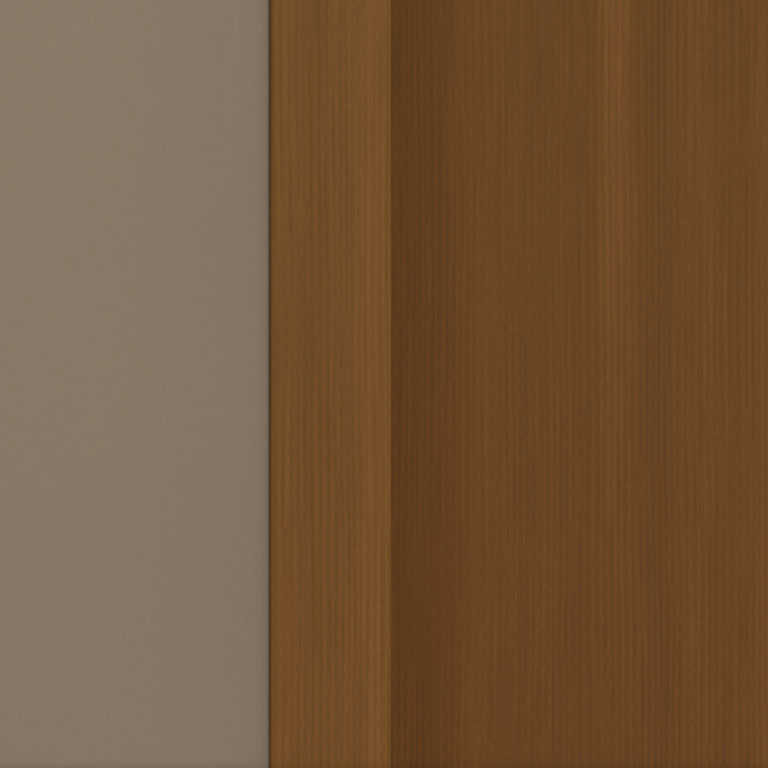
Reproduce this texture procedurally as a Shadertoy shader.

```glsl
// Matte taupe wall beside a vertical wooden trim board and a shaded wood panel.
#define WALL_EDGE 0.351
#define TRIM_EDGE 0.509
#define GRAIN_FREQ 108.0
#define GRAIN_DEPTH 0.035
#define FIBRE_DEPTH 0.06
#define PORE_DEPTH 0.06
#define WALL_COLOR vec3(0.533, 0.472, 0.404)
#define TRIM_COLOR vec3(0.452, 0.304, 0.158)
#define PANEL_COLOR vec3(0.414, 0.272, 0.143)
#define SHADE_COLOR vec3(0.375, 0.238, 0.118)

const float TAU = 6.28319;

float hash(vec2 p) {
    vec3 q = fract(vec3(p.xyx) * 0.1031);
    q += dot(q, q.yzx + 33.33);
    return fract((q.x + q.y) * q.z);
}

// Smoothly blended random cells, centred on zero.
float cellBlend(vec2 p) {
    vec2 cell = floor(p), f = fract(p);
    f = f * f * (3.0 - 2.0 * f);
    float low = mix(hash(cell), hash(cell + vec2(1, 0)), f.x);
    float high = mix(hash(cell + vec2(0, 1)), hash(cell + vec2(1, 1)), f.x);
    return mix(low, high, f.y) - 0.5;
}

// Distance to the nearest scattered point.
float cellular(vec2 p) {
    vec2 cell = floor(p);
    float nearest = 2.0;
    for (int j = -1; j <= 1; j++)
    for (int i = -1; i <= 1; i++) {
        vec2 c = cell + vec2(i, j);
        vec2 site = c + vec2(hash(c), hash(c + 71.3));
        nearest = min(nearest, length(p - site));
    }
    return nearest;
}

float bump(float x, float centre, float width) {
    float d = (x - centre) / width;
    return exp(-min(d * d, 40.0));
}

// Falloff on both sides of an edge, bounded everywhere.
float falloff(float d, float width) {
    return exp(-min(abs(d) / width, 40.0));
}

// Brightness multiplier for long vertical grain.
float woodGrain(vec2 p) {
    float bend = 0.0018 * sin(p.y * 4.0 + p.x * 9.0)
               + 0.0008 * sin(p.y * 11.0 - p.x * 23.0);
    float x = p.x + bend;
    float phase = TAU * GRAIN_FREQ * x + 1.5 * sin(x * 41.0) + 0.8 * sin(x * 97.0);
    float strength = 0.7 + 0.8 * cellBlend(vec2(x * 24.0, p.y * 5.0));
    float lines = sin(phase) * strength + 0.25 * sin(phase * 1.73 + 1.0);
    float fibres = cellBlend(vec2(x * 210.0, p.y * 11.0))
                 + 0.5 * cellBlend(vec2(x * 55.0, p.y * 2.0));
    float pores = cellular(vec2(x * 200.0, p.y * 110.0)) - 0.5;
    return 1.0 + GRAIN_DEPTH * lines + FIBRE_DEPTH * fibres + PORE_DEPTH * pores;
}

vec3 wall(vec2 p) {
    float light = 1.0 + 0.025 * (p.y - 0.5) - 0.025 * smoothstep(0.12, 0.34, p.x);
    light -= 0.12 * falloff(p.x - WALL_EDGE, 0.010);
    light += 0.012 * cellBlend(p * 150.0) + 0.008 * cellBlend(p * 4.0);
    return WALL_COLOR * light;
}

vec3 trim(vec2 p) {
    float light = 1.0 + 0.04 * bump(p.x, 0.487, 0.018) - 0.025 * bump(p.x, 0.41, 0.025);
    light *= 1.0 - 0.15 * falloff(p.x - WALL_EDGE, 0.003);
    return TRIM_COLOR * light;
}

vec3 panel(vec2 p) {
    vec3 color = mix(SHADE_COLOR, PANEL_COLOR, smoothstep(0.53, 0.66, p.x));
    float light = 1.0 + 0.10 * bump(p.x, 0.802, 0.025) * smoothstep(0.1, 0.9, p.y);
    light += 0.04 * bump(p.x, 0.61, 0.025);
    light += 0.03 * bump(p.x, 0.90, 0.04);
    light += 0.06 * smoothstep(0.97, 0.995, p.x);
    light -= 0.04 * bump(p.x, 0.855, 0.025);
    light -= 0.03 * bump(p.x, 0.512, 0.012);
    return color * light;
}

void mainImage(out vec4 fragColor, in vec2 fragCoord) {
    vec2 p = fragCoord / iResolution.xy;
    float soft = max(0.0012, 0.8 / iResolution.x);

    // Boards use separate parts of the grain field.
    float onPanel = smoothstep(-soft, soft, p.x - TRIM_EDGE);
    vec3 wood = mix(trim(p), panel(p), onPanel);
    wood *= woodGrain(p + vec2(0.37 * step(TRIM_EDGE, p.x), 0.0));
    wood *= mix(vec3(1.0, 0.985, 0.97), vec3(1.0, 1.01, 1.01), p.y);

    // Wall, wood and the thin dark joint.
    float onWood = smoothstep(-soft, soft, p.x - WALL_EDGE);
    vec3 color = mix(wall(p), wood, onWood);
    color *= 1.0 - 0.35 * bump(p.x, WALL_EDGE, 0.002);
    color *= 1.0 - 0.08 * falloff(p.y, 0.006);

    fragColor = vec4(color, 1.0);
}
```
